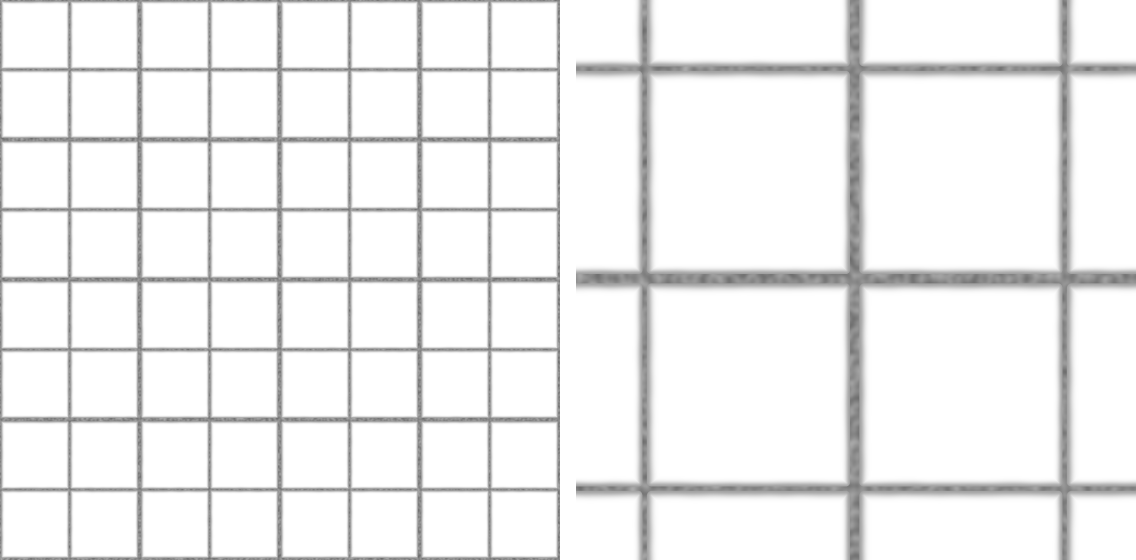
Left: the whole. Right: its middle third, enlarged.
This texture is drawn by a Shadertoy shader. Its source:

```glsl
// White glazed tiles, 8 by 8, with soft bevelled rims and grainy grey grout.
// Joints alternate wide and thin; each tile is a rounded box distance,
// shaded by depth from its rim. All noise wraps at the canvas edges.

const float TILES = 8.0;                       // tiles per side, even
const float WIDE_HALF = 0.0028;                // half width of wide joints
const float THIN_HALF = 0.0013;                // half width of thin joints
const vec2 JOINT_SHIFT = vec2(-0.0008, 0.0008);
const float CORNER_RADIUS = 0.003;
const float BEVEL_FADE = 0.0032;               // reach of the rim shading
const float BEVEL_DEPTH = 0.36;                // darkening at the rim
const float STEEPNESS = 1.25;                  // right and bottom rims fade faster
const float RIM_WOBBLE = 0.0005;
const float GRAIN_CELLS = 192.0;
const float MOTTLE_CELLS = 64.0;
const float GRAIN_AMOUNT = 0.17;
const float MOTTLE_AMOUNT = 0.08;
const vec3 GLAZE = vec3(1.0);
const vec3 GROUT = vec3(0.545);

// Random unit gradient for a lattice point, wrapped to the period
vec2 gradient(vec2 cell, float period) {
    vec2 c = mod(cell, period);
    vec3 h = fract(c.xyx * vec3(0.1031, 0.1030, 0.0973));
    h += dot(h, h.yzx + 33.33);
    float angle = 6.28318 * fract((h.x + h.y) * h.z);
    return vec2(cos(angle), sin(angle));
}

// Tiling gradient noise, roughly -0.7 to 0.7
float gradientNoise(vec2 uv, float period) {
    vec2 p = uv * period;
    vec2 i = floor(p), f = fract(p);
    vec2 s = f * f * f * (f * (f * 6.0 - 15.0) + 10.0);
    vec2 e = vec2(1.0, 0.0);
    float a = dot(gradient(i, period), f);
    float b = dot(gradient(i + e.xy, period), f - e.xy);
    float c = dot(gradient(i + e.yx, period), f - e.yx);
    float d = dot(gradient(i + e.xx, period), f - e.xx);
    return mix(mix(a, b, s.x), mix(c, d, s.x), s.y);
}

// Depth inside the tile from its rim, negative in the joints
float tileDepth(vec2 uv) {
    vec2 p = (uv - JOINT_SHIFT) * TILES;
    vec2 t = fract(p);
    vec2 odd = mod(floor(p), 2.0);
    vec2 low = t / TILES - mix(vec2(WIDE_HALF), vec2(THIN_HALF), odd);
    vec2 high = (1.0 - t) / TILES - mix(vec2(THIN_HALF), vec2(WIDE_HALF), odd);

    // Left and top rims are soft, right and bottom rims are steep
    vec2 depth = min(vec2(low.x, high.y), STEEPNESS * vec2(high.x, low.y));
    vec2 corner = CORNER_RADIUS - depth;
    return CORNER_RADIUS - length(max(corner, 0.0)) - min(max(corner.x, corner.y), 0.0);
}

void mainImage(out vec4 fragColor, in vec2 fragCoord) {
    vec2 uv = fragCoord / iResolution.xy;
    float pixel = 1.0 / min(iResolution.x, iResolution.y);
    float depth = tileDepth(uv);
    float mottle = gradientNoise(uv, MOTTLE_CELLS);

    // Glaze darkening towards a slightly uneven rim
    float rim = max(depth + RIM_WOBBLE * mottle, 0.0) / BEVEL_FADE;
    vec3 tile = GLAZE * (1.0 - BEVEL_DEPTH * exp(-rim * rim));

    // Grainy grout
    float grain = gradientNoise(uv, GRAIN_CELLS);
    vec3 grout = GROUT + GRAIN_AMOUNT * grain + MOTTLE_AMOUNT * mottle;

    float coverage = smoothstep(-0.75 * pixel, 0.75 * pixel, depth);
    fragColor = vec4(mix(grout, tile, coverage), 1.0);
}
```
